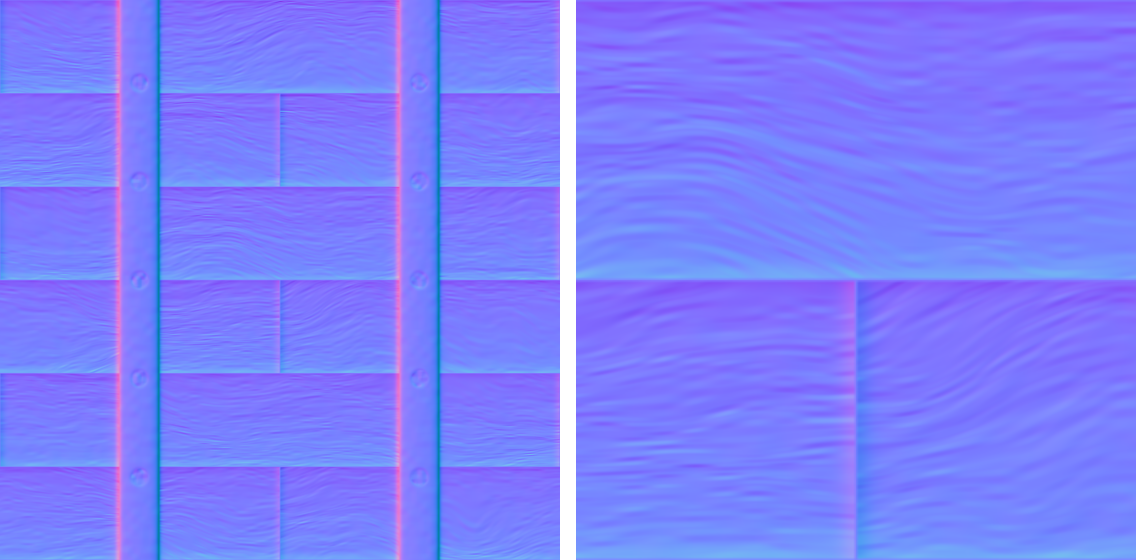
Left: the whole. Right: its middle third, enlarged.
This texture map is drawn by a Shadertoy shader. Its source:

```glsl
// Tangent-space normal map of staggered wood planks crossed by two nailed rounded posts.

const float ROWS = 6.0;
const float POSTS = 2.0;
const float POST_CENTRE = 0.249;      // within the first repeat
const float POST_HALF_WIDTH = 0.0358;
const float NAIL_SPACING = 0.176;
const float NAIL_RADIUS = 0.0175;
const float JOINT_WIDTH = 0.009;
const float SEAM_SOFTNESS = 0.012;    // in row heights
const float GRAIN_STRENGTH = 0.0012;
const float POST_ROUGHNESS = 0.0006;
const float NAIL_ROUGHNESS = 0.0017;
const float STEP = 0.0012;            // finite difference distance

float hash(vec2 p) {
    vec3 q = fract(vec3(p.xyx) * 0.1031);
    q += dot(q, q.yzx + 33.33);
    return fract((q.x + q.y) * q.z);
}

float noise(vec2 p) {
    vec2 i = floor(p), f = fract(p);
    f = f * f * (3.0 - 2.0 * f);
    return mix(mix(hash(i), hash(i + vec2(1, 0)), f.x),
               mix(hash(i + vec2(0, 1)), hash(i + vec2(1, 1)), f.x), f.y);
}

float bell(float x, float width) {
    x /= width;
    return exp(-x * x);
}

// Long fibres bent by a slow warp, with short scratches on top.
float grainHeight(vec2 p, float seed) {
    vec2 offset = vec2(seed * 91.0, seed * 57.0);
    p.y += 0.075 * (noise(p * vec2(5.0, 8.0) + offset) - 0.5);
    p.y += 0.012 * (noise(p * vec2(19.0, 30.0) + offset) - 0.5);
    float fibres = noise(p * vec2(16.0, 115.0) + offset);
    float scratches = noise(p * vec2(55.0, 210.0) + offset.yx);
    float swells = noise(p * vec2(6.0, 42.0) + offset);
    return 0.55 * fibres + 0.4 * scratches + 0.8 * swells;
}

vec2 grainSlope(vec2 p, float seed) {
    float h = grainHeight(p, seed);
    return vec2(h - grainHeight(p + vec2(STEP, 0), seed),
                grainHeight(p + vec2(0, STEP), seed) - h) / STEP;
}

vec2 roughSlope(vec2 p, float frequency) {
    float h = noise(p * frequency);
    return vec2(h - noise((p + vec2(STEP, 0)) * frequency),
                noise((p + vec2(0, STEP)) * frequency) - h) / STEP;
}

vec2 plankNormal(vec2 uv) {
    float row = mod(floor(uv.y * ROWS), ROWS);
    float across = fract(uv.y * ROWS);
    float along = fract(uv.x + 0.5 * mod(row + 1.0, 2.0));
    float seed = 1.0 + row + hash(vec2(row, 7.0));

    // Tilted face with bevels along the bottom and top seams
    vec2 n = mix(vec2(-0.10, 0.10), vec2(0.03, -0.15), across);
    n.y += 0.22 * bell(across, 0.065) - 0.16 * bell(1.0 - across, 0.05);
    n += GRAIN_STRENGTH * grainSlope(vec2(along, uv.y), seed);

    // Bevels at the butt joint
    n.x += 0.30 * (bell(1.0 - along, JOINT_WIDTH) - bell(along, JOINT_WIDTH));

    float seam = min(across, 1.0 - across);
    float joint = min(along, 1.0 - along);
    return n * mix(0.3, 1.0, smoothstep(0.0, SEAM_SOFTNESS, seam))
             * mix(0.3, 1.0, smoothstep(0.0, 0.002, joint));
}

vec2 nailNormal(vec2 d, vec2 uv) {
    float r = length(d) / NAIL_RADIUS;
    vec2 rim = vec2(d.x, -d.y) / max(length(d), 1e-4) * bell(r - 0.85, 0.22);
    float head = 1.0 - smoothstep(0.7, 1.0, r);
    return 0.17 * rim + head * NAIL_ROUGHNESS * roughSlope(uv, 110.0);
}

vec2 postNormal(vec2 uv, float t) {
    vec2 n = vec2(-0.04 - 0.17 * t, -0.01);
    n.x -= 0.22 * smoothstep(0.45, 1.0, t);
    n += POST_ROUGHNESS * roughSlope(uv, 75.0);
    float k = clamp(round((uv.y - 0.5) / NAIL_SPACING), -2.0, 2.0);
    vec2 d = vec2(t * POST_HALF_WIDTH, uv.y - 0.5 - k * NAIL_SPACING);
    return n + nailNormal(d, uv);
}

void mainImage(out vec4 fragColor, in vec2 fragCoord) {
    vec2 uv = fragCoord / iResolution.xy;

    // Position across the nearest post: -1 and 1 are its sides
    float t = (fract(uv.x * POSTS) / POSTS - POST_CENTRE) / POST_HALF_WIDTH;
    float onPost = 1.0 - smoothstep(0.94, 1.08, abs(t));
    vec2 n = mix(plankNormal(uv), postNormal(uv, t), onPost);

    // Steep walls, each with a faint wider shoulder
    n.x += 0.64 * bell(t + 1.05, 0.15) + 0.13 * bell(t + 1.15, 0.40);
    n.x -= 0.48 * bell(t - 0.98, 0.12) + 0.10 * bell(t - 1.00, 0.28);

    n *= min(1.0, 0.95 / max(length(n), 1e-4));
    float z = sqrt(1.0 - dot(n, n));
    fragColor = vec4(0.5 + 0.5 * vec3(n, z), 1.0);
}
```
